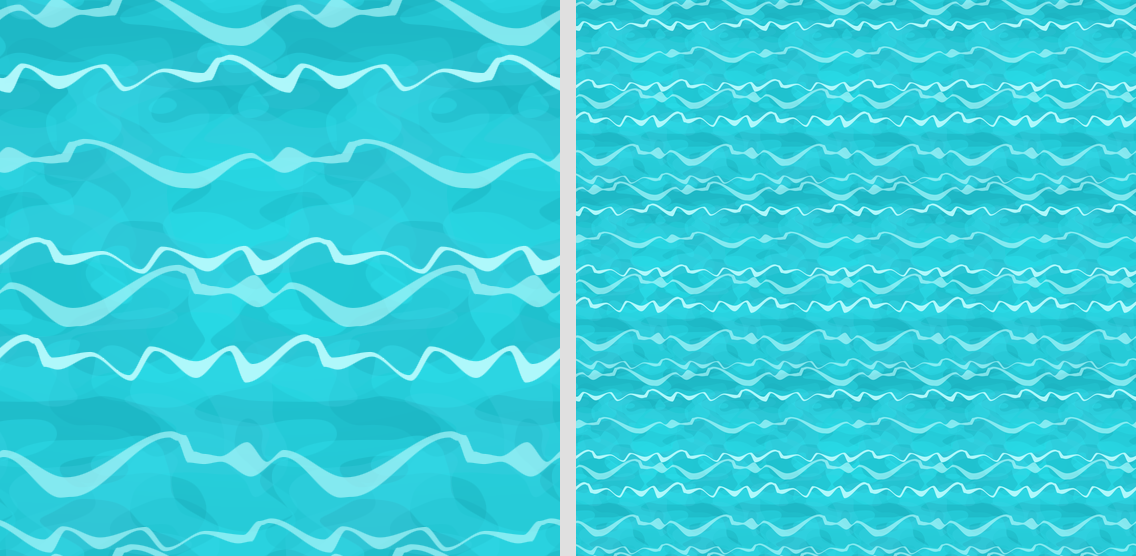
Left: one tile. Right: repeated 3 by 3.
This pattern is drawn by a Shadertoy shader. Its source:

```glsl
const float TAU = 6.2831853;
const vec2 SHEET = vec2(768, 762);  // design units spanning the canvas
const float PERIOD = 384.0;         // two repeats across

// Ribbon edges as (x, height) knots over one period
const vec2 THIN_TOP[10] = vec2[10](vec2(-22, -7), vec2(50, 25), vec2(67, 21), vec2(88, 0), vec2(140, 6),
    vec2(193, -19), vec2(222, 12), vec2(285, -4), vec2(336, 13), vec2(362, -7));
const vec2 THIN_LOW[10] = vec2[10](vec2(-31, -27), vec2(54, 18), vec2(62, 15), vec2(77, -10), vec2(95, -13),
    vec2(142, 1), vec2(196, -25), vec2(229, 7), vec2(285, -22), vec2(353, -27));
const vec2 WIDE_TOP[10] = vec2[10](vec2(-8, 3), vec2(15, 18), vec2(100, -17), vec2(245, 42), vec2(264, 37),
    vec2(277, 16), vec2(290, 13), vec2(312, 10), vec2(349, 28), vec2(376, 3));
const vec2 WIDE_LOW[10] = vec2[10](vec2(15, 9), vec2(93, -43), vec2(108, -42), vec2(242, 34), vec2(253, 30),
    vec2(268, 2), vec2(290, 0), vec2(313, 3), vec2(354, -16), vec2(399, 9));

// Base height, vertical scale, shift, direction (-1 mirrors)
const vec4 WAVES[8] = vec4[8](
    vec4(739, 0.93, 425, -1), vec4(662, 1.0, 366, -1),
    vec4(538, 0.8, 360, -1), vec4(412, 1.0, 0, 1),
    vec4(357, 1.0, 0, 1), vec4(272, 1.27, 16, 1),
    vec4(126, 1.07, 10, 1), vec4(29, 0.9, 422, -1));

float edgeHeight(vec2 knots[10], float x) {
    x = knots[0].x + mod(x - knots[0].x, PERIOD);
    float h = knots[0].y;
    for (int i = 1; i < 10; i++)
        h = mix(h, knots[i].y, smoothstep(knots[i - 1].x, knots[i].x, x));
    return h;
}

// The thin crest underside between its last trough and drop
float thinLow(float x) {
    float u = mod(x, PERIOD);
    float crest = mix(-22.0, 7.0, smoothstep(285.0, 331.0, u));
    crest = mix(crest, -27.0, smoothstep(331.0, 353.0, u));
    return u > 285.0 && u < 353.0 ? crest : edgeHeight(THIN_LOW, x);
}

vec2 gradientAt(vec2 cell, vec2 wrap, float seed) {
    cell = mod(cell, wrap);
    float a = fract(sin(dot(cell, vec2(127.1, 311.7)) + seed * 74.7) * 43758.5);
    return vec2(cos(a * TAU), sin(a * TAU));
}

float wrapNoise(vec2 p, vec2 wrap, float seed) {
    vec2 i = floor(p), f = fract(p), e = vec2(1, 0);
    vec2 u = f * f * f * (f * (f * 6.0 - 15.0) + 10.0);
    float a = dot(gradientAt(i, wrap, seed), f);
    float b = dot(gradientAt(i + e.xy, wrap, seed), f - e.xy);
    float c = dot(gradientAt(i + e.yx, wrap, seed), f - e.yx);
    float d = dot(gradientAt(i + e.xx, wrap, seed), f - e.xx);
    return mix(mix(a, b, u.x), mix(c, d, u.x), u.y);
}

float coverage(float d) {
    return clamp(d / max(fwidth(d), 1e-4) + 0.5, 0.0, 1.0);
}

// Water with a central glow and overlapping translucent patches
vec3 water(vec2 uv) {
    float glow = (0.5 - 0.5 * cos(TAU * uv.y)) * (0.8 - 0.2 * cos(TAU * uv.x));
    vec3 color = mix(vec3(0.13, 0.745, 0.795), vec3(0.14, 0.84, 0.885), glow);
    for (int i = 0; i < 6; i++) {
        float seed = float(i) + 3.0;
        vec2 cells = vec2(2 + i % 2, 6 + i);
        vec2 q = vec2(uv.x * 2.0, uv.y);
        q += vec2(0.10, 0.025) * vec2(wrapNoise(q * vec2(4, 10), vec2(4, 10), seed + 20.0),
                                     wrapNoise(q * vec2(3, 8), vec2(3, 8), seed + 40.0));
        float patchMask = coverage(wrapNoise(q * cells, cells, seed) - 0.09);
        vec3 tint = i % 3 == 0 ? vec3(0.10, 0.68, 0.74)
                  : i % 3 == 1 ? vec3(0.23, 0.80, 0.87) : vec3(0.18, 0.88, 0.93);
        color = mix(color, tint, 0.36 * patchMask);
    }
    return color;
}

void mainImage(out vec4 fragColor, in vec2 fragCoord) {
    vec2 uv = fragCoord / iResolution.xy;
    vec2 p = uv * SHEET;
    vec3 color = water(uv);

    // Foam ribbons, wide and thin in turn
    for (int i = 0; i < 8; i++) {
        vec4 wave = WAVES[i];
        bool thin = i % 2 == 1;
        float x = wave.w * p.x + wave.z;
        float y = (mod(p.y - wave.x + SHEET.y * 0.5, SHEET.y) - SHEET.y * 0.5) / wave.y;
        float top = thin ? edgeHeight(THIN_TOP, x) : edgeHeight(WIDE_TOP, x);
        float low = thin ? thinLow(x) : edgeHeight(WIDE_LOW, x);
        float opacity = thin && i < 7 ? 0.95 : 0.64;
        color = mix(color, vec3(0.71, 0.98, 0.99), opacity * coverage(min(top - y, y - low)));
    }
    fragColor = vec4(color, 1.0);
}
```
